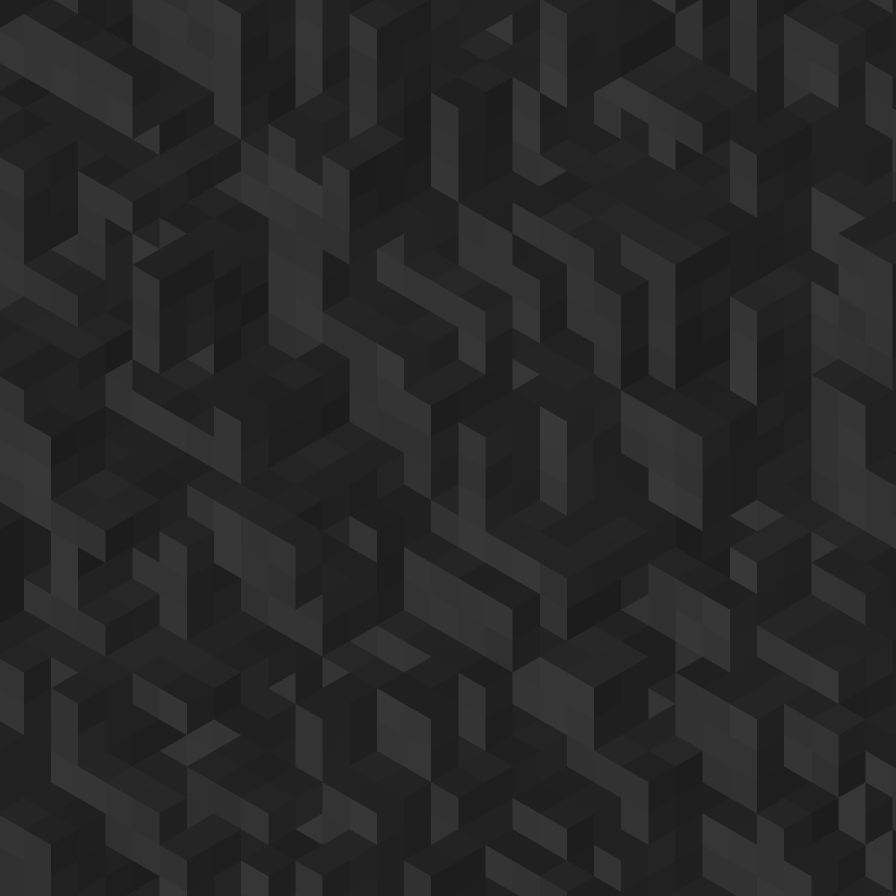
Reproduce this background procedurally as a WebGL 1 fragment shader.

```glsl
precision highp float;
// Dark isometric pile of interlocking boxes, seen along the cube diagonal.

uniform vec2 u_resolution;

#define COLUMNS 33.0        // tile columns across the canvas
#define SHIFT vec2(0.12, 0.37)
#define LEFT_SHADE 0.202
#define RIGHT_SHADE 0.125
#define TOP_SHADE 0.139
#define TILE_VARIATION 0.022
#define PATCH_VARIATION 0.016
#define PILE_TOP 8.0        // diagonal height where boxes begin
#define PILE_DEPTH 15.0     // depth over which boxes become certain
#define BOX_KINDS 4
#define MAX_STEPS 32
#define SAMPLES 2

float hash(vec3 p) {
  p = fract(p * vec3(0.1031, 0.1030, 0.0973));
  p += dot(p, p.yzx + 33.33);
  return fract((p.x + p.y) * p.z);
}

// A cell is filled if a random box of any kind covers it.
bool isSolid(vec3 cell) {
  for (int i = 0; i < BOX_KINDS; i++) {
    float kind = float(i);
    vec3 size = 1.0 + mod(vec3(0.0, 1.0, 2.0) + kind, 4.0);
    vec3 box = floor(cell / size);
    float corner = dot((box + 1.0) * size, vec3(1.0));
    float chance = (PILE_TOP - corner) / PILE_DEPTH;
    if (hash(box + 41.0 * kind + 7.0) < chance) return true;
  }
  return false;
}

// Screen position in tile units to a point on the plane x + y + z = PILE_TOP.
vec3 unproject(vec2 tile) {
  float z = (2.0 * tile.y + PILE_TOP) / 3.0;
  float ground = PILE_TOP - z;
  return vec3(0.5 * (ground + tile.x), 0.5 * (ground - tile.x), z);
}

// Walk the grid along (-1, -1, -1) and shade the first face met.
float shadeAt(vec2 tile) {
  vec3 start = unproject(tile);
  vec3 cell = floor(start);
  vec3 crossing = start - cell;
  vec3 face = vec3(0.0, 0.0, 1.0);
  for (int i = 0; i < MAX_STEPS; i++) {
    if (crossing.x < crossing.y && crossing.x < crossing.z) {
      face = vec3(1.0, 0.0, 0.0);
    } else if (crossing.y < crossing.z) {
      face = vec3(0.0, 1.0, 0.0);
    } else {
      face = vec3(0.0, 0.0, 1.0);
    }
    cell -= face;
    crossing += face;
    if (isSolid(cell)) break;
  }
  float base = dot(face, vec3(RIGHT_SHADE, LEFT_SHADE, TOP_SHADE));
  float tileTone = hash(cell + face * 57.0) - 0.5;
  float patchTone = hash(floor(cell * 0.5) + face * 31.0 + 90.0) - 0.5;
  return base + TILE_VARIATION * tileTone + PATCH_VARIATION * patchTone;
}

void main() {
  float side = min(u_resolution.x, u_resolution.y);
  // A tile is cos(30 degrees) as wide as its edge is long.
  vec2 tilesPerUnit = COLUMNS * vec2(1.0, 0.866025);
  float shade = 0.0;
  for (int j = 0; j < SAMPLES; j++) {
    for (int i = 0; i < SAMPLES; i++) {
      vec2 jitter = (vec2(float(i), float(j)) + 0.5) / float(SAMPLES) - 0.5;
      vec2 uv = (gl_FragCoord.xy + jitter) / side;
      shade += shadeAt(uv * tilesPerUnit + SHIFT);
    }
  }
  shade /= float(SAMPLES * SAMPLES);
  gl_FragColor = vec4(vec3(shade), 1.0);
}
```
